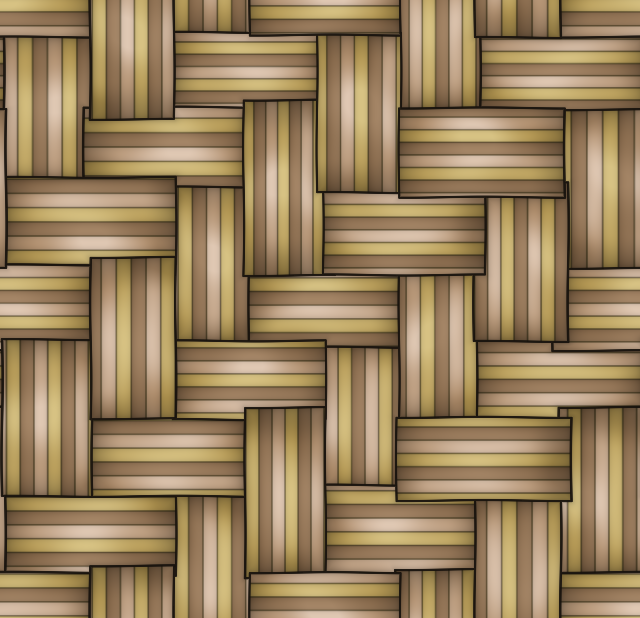
This pattern is drawn by a WebGL 2 fragment shader. Its source:

```glsl
#version 300 es
precision highp float;
// Herringbone basket weave of two-cell straps on an 8 x 8 cell grid.
// Each strap is a slightly overgrown box; random priorities settle overlaps,
// and every strap carries randomly shifted yellow, brown and pink stripes.
uniform vec2 u_resolution;
out vec4 fragColor;

const float CELLS = 8.0;
const float TAU = 6.2831853;

// Random value per strap, wrapping with the canvas.
float hash(vec2 anchor, float seed) {
    vec2 c = mod(anchor, CELLS);
    return fract(sin(dot(c, vec2(12.99, 78.23)) + seed * 37.7) * 4375.85);
}

// Strap covering a cell: xy = its first cell, z = 1 when vertical.
vec3 strapAt(vec2 cell) {
    float k = mod(cell.x + cell.y, 4.0);
    if (k < 0.5) return vec3(cell - vec2(1, 0), 0);
    if (k < 1.5) return vec3(cell, 1);
    if (k < 2.5) return vec3(cell - vec2(0, 1), 1);
    return vec3(cell, 0);
}

// Uneven outward growth of one strap edge.
float growth(vec2 anchor, float seed) {
    float h = hash(anchor, seed);
    return 0.15 * h * h;
}

// Signed distance to the strap's box, negative inside.
float strapDistance(vec2 p, vec3 strap) {
    vec2 a = strap.xy;
    vec2 size = strap.z > 0.5 ? vec2(1, 2) : vec2(2, 1);
    vec2 lo = a - vec2(growth(a, 1.0), growth(a, 2.0));
    vec2 hi = a + size + vec2(growth(a, 3.0), growth(a, 4.0));
    vec2 q = abs(p - 0.5 * (lo + hi)) - 0.5 * (hi - lo);
    return length(max(q, 0.0)) + min(max(q.x, q.y), 0.0);
}

// Soft blotches from layered sines, about -1 to 1.
float blotches(vec2 p) {
    return 0.5 * sin(p.x * 3.1 + 1.7 * sin(p.y * 2.3))
         + 0.5 * sin(p.y * 4.3 + 1.9 * sin(p.x * 1.9 + 2.0));
}

vec3 strapColor(vec2 p, vec3 strap, float aa) {
    vec2 local = p - strap.xy;
    if (strap.z > 0.5) local = local.yx;        // x along, y across
    float period = mix(0.47, 0.56, hash(strap.xy, 5.0));
    float t = 3.0 * fract(local.y / period + hash(strap.xy, 6.0));
    float f = fract(t);

    // Highlight in the middle of the strap, fading to its ends.
    vec2 fromCenter = (local - vec2(1.0, 0.5)) / vec2(0.62, 0.75);
    float glow = exp(-dot(fromCenter, fromCenter));
    glow = clamp(glow + 0.18 * blotches(p * 1.6 + 5.0 * hash(strap.xy, 7.0)), 0.0, 1.0);

    vec3 color;
    if (t < 1.0)
        color = mix(vec3(0.67, 0.56, 0.30), vec3(0.82, 0.74, 0.50), glow);
    else if (t < 2.0)
        color = mix(vec3(0.47, 0.36, 0.25), vec3(0.65, 0.53, 0.41), 0.65 * glow + 0.35 * f);
    else
        color = mix(vec3(0.65, 0.52, 0.39), vec3(0.85, 0.76, 0.68), glow);

    // Rounded stripe edges, then thin dark seams.
    color *= 0.87 + 0.16 * sqrt(4.0 * f * (1.0 - f));
    float seam = min(f, 1.0 - f) * period / 3.0;
    float ink = 1.0 - smoothstep(0.009 - 0.5 * aa, 0.012 + 0.5 * aa, seam);
    color = mix(color, vec3(0.27, 0.23, 0.13), ink * mix(0.75, 0.5, glow));

    // Shade where the strap dips under its neighbours.
    float ends = min(local.x, 2.0 - local.x);
    return color * mix(0.80, 1.0, smoothstep(-0.1, 0.4, ends));
}

void main() {
    vec2 uv = gl_FragCoord.xy / u_resolution;
    float aa = CELLS / min(u_resolution.x, u_resolution.y);

    // Grid with rows counted downward and a slow sideways drift.
    vec2 p = vec2(uv.x, 1.0 - uv.y) * CELLS;
    p += vec2(-0.06 - 0.1 * sin(TAU * uv.x), 0.58);
    vec2 cell = floor(p);
    vec2 drawn = p + 0.007 * sin(p.yx * TAU * 0.5 + vec2(0.0, 1.3));

    // Topmost strap over this point.
    vec3 top = strapAt(cell);
    float topRank = -1.0;
    for (int i = 0; i < 9; i++) {
        vec3 strap = strapAt(cell + vec2(i % 3 - 1, i / 3 - 1));
        float rank = hash(strap.xy, 8.0);
        if (rank > topRank && strapDistance(drawn, strap) < 0.0) {
            top = strap;
            topRank = rank;
        }
    }

    // Nearest outline that is not hidden below it.
    float edge = 1.0;
    for (int i = 0; i < 9; i++) {
        vec3 strap = strapAt(cell + vec2(i % 3 - 1, i / 3 - 1));
        if (hash(strap.xy, 8.0) >= topRank)
            edge = min(edge, abs(strapDistance(drawn, strap)));
    }

    vec3 color = strapColor(p, top, aa);
    color *= 1.0 - 0.22 * exp(-edge * 22.0);
    float outline = 1.0 - smoothstep(0.015 - 0.5 * aa, 0.015 + 0.5 * aa, edge);
    fragColor = vec4(mix(color, vec3(0.09, 0.07, 0.05), 0.93 * outline), 1.0);
}
```
